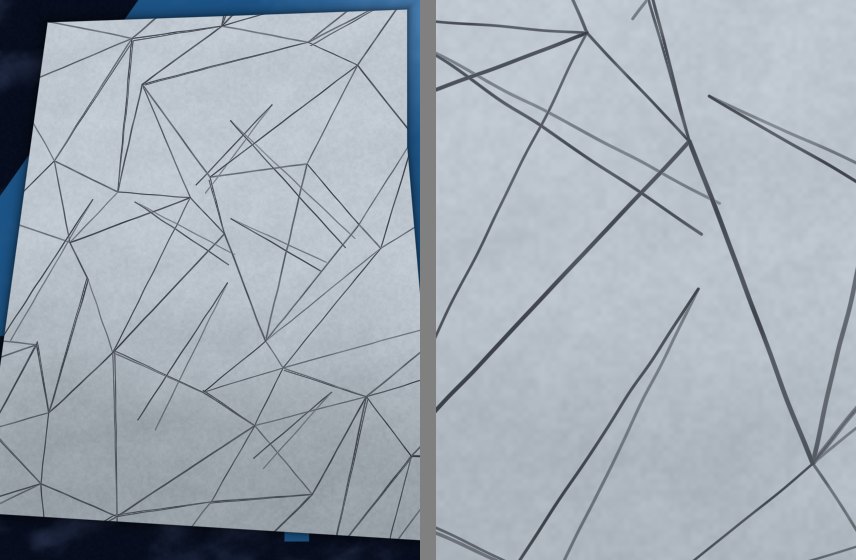
Left: the whole. Right: its middle third, enlarged.
Give the GLSL for this pattern, as a Shadertoy shader.

```glsl
// A creased sheet of paper covered in hand-ruled pencil triangles, lying on
// a blue folder and dark cloth. A skewed jittered lattice supplies the triangles,
// scattered narrow wedges the slivers; half planes cut out the sheet and folder.

const vec3 PAPER_LIGHT = vec3(0.745, 0.780, 0.815);
const vec3 PAPER_SHADE = vec3(0.595, 0.630, 0.655);
const vec3 PENCIL      = vec3(0.15, 0.16, 0.19);
const vec3 FOLDER      = vec3(0.11, 0.33, 0.53);
const vec3 FOLDER_GLOW = vec3(0.31, 0.53, 0.74);
const vec3 CLOTH       = vec3(0.025, 0.05, 0.11);
const vec3 CLOTH_FOLD  = vec3(0.16, 0.20, 0.31);

// Lattice steps: long ones lean up right, short ones up left
const mat2 LATTICE = mat2(0.12, 0.14, -0.09, 0.085);

float hash(vec2 p) {
    vec3 q = fract(vec3(p.xyx) * 0.1031);
    q += dot(q, q.yzx + 33.33);
    return fract((q.x + q.y) * q.z);
}

vec2 hash2(vec2 p) { return vec2(hash(p + 17.3), hash(p + 71.9)); }

float noise(vec2 p) {
    vec2 i = floor(p), f = fract(p);
    f = f * f * (3.0 - 2.0 * f);
    return mix(mix(hash(i), hash(i + vec2(1, 0)), f.x),
               mix(hash(i + vec2(0, 1)), hash(i + vec2(1, 1)), f.x), f.y);
}

float fbm(vec2 p) {
    float sum = 0.0, amp = 0.5;
    for (int i = 0; i < 4; i++) {
        sum += amp * noise(p);
        p = mat2(1.6, 1.2, -1.2, 1.6) * p + 5.7;
        amp *= 0.5;
    }
    return sum;
}

// Signed distance to the line a-b, positive on its left
float side(vec2 p, vec2 a, vec2 b) {
    vec2 d = normalize(b - a);
    return d.x * (p.y - a.y) - d.y * (p.x - a.x);
}

float cover(float d, float px) { return smoothstep(-px, px, d); }

// Pencil coverage of a ruled segment with uneven pressure
float stroke(vec2 p, vec2 a, vec2 b, float halfWidth, float px) {
    vec2 ab = b - a;
    float t = clamp(dot(p - a, ab) / dot(ab, ab), 0.0, 1.0);
    float pressure = 0.75 + 0.3 * noise(vec2(t * 9.0, a.x * 90.0));
    float d = length(p - a - ab * t);
    return min(pressure, 1.0) * (1.0 - smoothstep(max(halfWidth - px, 0.0), halfWidth + px, d));
}

vec2 vertex(vec2 cell) { return LATTICE * (cell + 0.06 + 0.88 * hash2(cell)); }

// One lattice edge: some are left out, some are drawn over twice
float edge(vec2 p, vec2 from, vec2 to, float px) {
    float seed = hash(from * 3.7 + to * 1.9 + 40.0);
    if (seed < 0.13) return 0.0;
    vec2 a = vertex(from), b = vertex(to);
    float weight = mix(0.6, 1.0, fract(seed * 13.0));
    float ink = weight * stroke(p, a, b, mix(0.0007, 0.0014, fract(seed * 7.0)), px);
    if (seed > 0.78) {
        vec2 slip = (hash2(to + 9.0) - 0.5) * 0.013;
        ink = max(ink, 0.8 * stroke(p, a, b + slip, 0.0008, px));
    }
    return ink;
}

float triangles(vec2 p, float px) {
    vec2 home = floor(inverse(LATTICE) * p);
    float ink = 0.0;
    for (int j = -1; j <= 0; j++)
    for (int i = -1; i <= 0; i++) {
        vec2 c = home + vec2(i, j);
        vec2 right = c + vec2(1, 0), up = c + vec2(0, 1);
        ink = max(ink, max(edge(p, c, right, px), edge(p, c, up, px)));
        bool flip = hash(c + 63.0) < 0.5;
        ink = max(ink, flip ? edge(p, right, up, px) : edge(p, c, c + 1.0, px));
    }
    return ink;
}

// Long thin wedges that share an apex
float slivers(vec2 p, float px) {
    float ink = 0.0;
    for (int k = 0; k < 7; k++) {
        vec2 id = vec2(k, 3 * k + 5);
        vec2 apex = vec2(0.12, 0.2) + hash2(id) * vec2(0.5, 0.7);
        float angle = (k % 2 == 0 ? 3.9 : -0.8) + (hash(id + 4.0) - 0.5) * 0.6;
        float span = mix(0.16, 0.34, hash(id + 8.0));
        for (int s = 0; s < 2; s++) {
            float turn = angle + float(s) * mix(0.05, 0.16, hash(id + 2.0));
            vec2 tip = apex + span * vec2(cos(turn), sin(turn));
            ink = max(ink, (0.9 - 0.35 * float(s)) * stroke(p, apex, tip, 0.0009, px));
        }
    }
    return ink;
}

float sheet(vec2 p) {
    float left = side(p, vec2(0.085, 0.96), vec2(-0.02, 0.2));
    float bottom = side(p, vec2(-0.02, 0.083), vec2(0.69, 0.039));
    float right = max(side(p, vec2(0.761, 0.35), vec2(0.727, 0.74)), 0.727 - p.x);
    float top = side(p, vec2(0.727, 0.983), vec2(0.085, 0.96));
    return min(min(left, right), min(bottom, top));
}

float folder(vec2 p) {
    float body = min(side(p, vec2(0.247, 1.0), vec2(0.0, 0.65)), p.y - 0.40);
    float corner = min(p.y - 0.033, 0.022 - abs(p.x - 0.53));
    return max(body, corner);
}

vec3 paperColor(vec2 p) {
    float light = smoothstep(0.12, 0.62, p.y + 0.12 * (p.x - 0.37) + 0.16 * (fbm(p * 5.0) - 0.5));
    float crease = fbm(p * vec2(9.0, 13.0)) - fbm(p * vec2(9.0, 13.0) + vec2(-0.25, 0.3));
    float grain = noise(p * 300.0) + noise(p * 150.0 + 8.0) - 1.0;
    return mix(PAPER_SHADE, PAPER_LIGHT, light) + 0.07 * crease + 0.025 * grain;
}

void mainImage(out vec4 fragColor, in vec2 fragCoord) {
    vec2 p = fragCoord / iResolution.y;
    float px = 0.8 / iResolution.y;

    // Cloth with soft folds and weave
    float fold = smoothstep(0.45, 0.8, fbm(p * mat2(9.0, 5.0, -6.0, 14.0)));
    vec3 color = mix(CLOTH, CLOTH_FOLD, 0.7 * fold) + 0.015 * (noise(p * 260.0) - 0.5);

    // Folder, glossier towards the upper right
    float gloss = smoothstep(0.4, 0.85, p.x) * smoothstep(0.7, 1.0, p.y) + 0.25 * (fbm(p * 40.0) - 0.5);
    color = mix(color, mix(FOLDER, FOLDER_GLOW, clamp(gloss, 0.0, 1.0)), cover(folder(p), px));

    // Sheet with its contact shadow and pencil work
    float d = sheet(p);
    color *= 1.0 - 0.45 * exp(-max(-d, 0.0) * 110.0);
    vec2 wobble = 0.0012 * (vec2(noise(p * 35.0), noise(p * 35.0 + 50.0)) - 0.5);
    float ink = max(triangles(p + wobble, px), slivers(p + wobble, px));
    color = mix(color, mix(paperColor(p), PENCIL, 0.92 * ink), cover(d, px));

    fragColor = vec4(color, 1.0);
}
```
